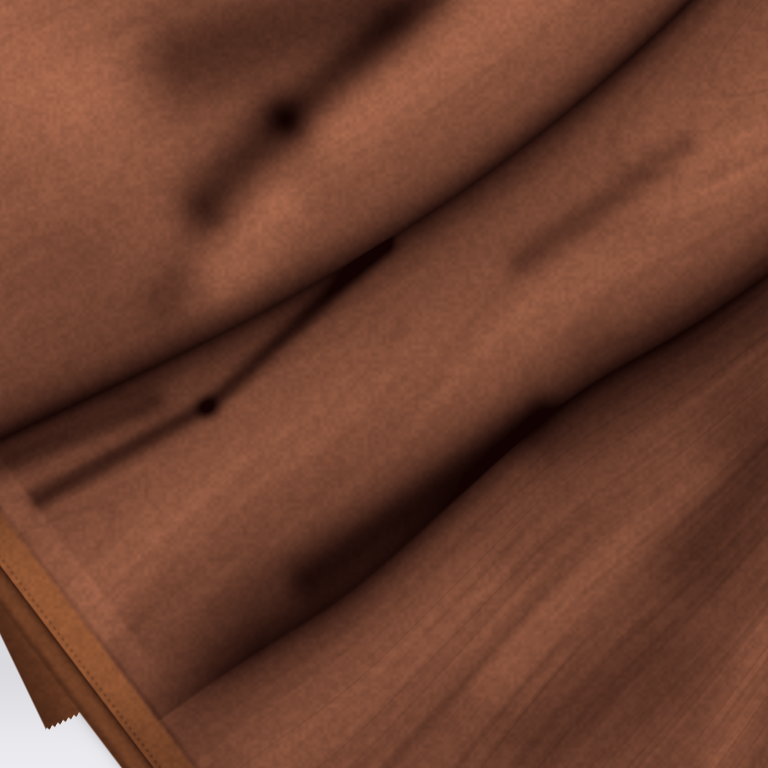
A Shadertoy shader for this texture:

```glsl
// Draped brown woven cloth with diagonal folds and a stitched hem over a pale table.

const float UPPER_TONE = 0.53;
const float MIDDLE_TONE = 0.47;
const float LOWER_TONE = 0.43;
const float FIBER_AMOUNT = 0.085;
const float GRAIN_AMOUNT = 0.10;
const float GRAIN_SCALE = 210.0;
const float HEM_WIDTH = 0.042;
const float LINING_WIDTH = 0.033;
const float STITCH_COUNT = 110.0;
const vec2 HEM_NORMAL = vec2(0.797, 0.604);
const vec3 TABLE_COLOR = vec3(0.85, 0.85, 0.87);

float hash(vec2 p) {
    vec3 q = fract(vec3(p.xyx) * 0.1031);
    q += dot(q, q.yzx + 33.33);
    return fract((q.x + q.y) * q.z);
}

float noise(vec2 p) {
    vec2 i = floor(p), f = fract(p);
    f = f * f * (3.0 - 2.0 * f);
    return mix(mix(hash(i), hash(i + vec2(1, 0)), f.x),
               mix(hash(i + vec2(0, 1)), hash(i + vec2(1, 1)), f.x), f.y);
}

float fbm(vec2 p) {
    float sum = 0.0, amp = 0.5;
    for (int i = 0; i < 4; i++) {
        sum += amp * noise(p);
        p = p * 2.03 + 17.0;
        amp *= 0.5;
    }
    return sum;
}

// Soft stroke of light or shade along a segment
float stroke(vec2 p, vec2 a, vec2 b, float width) {
    vec2 d = b - a;
    float t = clamp(dot(p - a, d) / dot(d, d), 0.0, 1.0);
    vec2 r = (p - a - d * t) / width;
    return exp(-dot(r, r));
}

float bump(float x, float center, float width) {
    float d = (x - center) / width;
    return exp(-d * d);
}

// Heights of the two main creases
float upperCrease(float x) {
    return 0.427 + x * (0.47 + x * (-0.033 + 0.243 * x));
}

float lowerCrease(float x) {
    return -0.09 + 0.732 * x + 0.027 * bump(x, 0.74, 0.13) - 0.014 * bump(x, 0.45, 0.1);
}

float upperCloth(vec2 p, float d) {
    float t = UPPER_TONE - 0.40 * exp(-max(d, 0.0) / 0.032);
    t -= 0.27 * stroke(p, vec2(0.27, 0.74), vec2(0.36, 0.835), 0.040);
    t -= 0.25 * stroke(p, vec2(0.38, 0.85), vec2(0.56, 1.01), 0.030);
    t -= 0.23 * stroke(p, vec2(0.24, 0.92), vec2(0.48, 1.00), 0.065);
    t -= 0.09 * stroke(p, vec2(0.21, 0.61), vec2(0.27, 0.71), 0.030);
    t -= 0.07 * stroke(p, vec2(0.00, 0.52), vec2(0.12, 0.62), 0.120);
    t += 0.12 * stroke(p, vec2(0.29, 0.65), vec2(0.36, 0.73), 0.045);
    t += 0.09 * stroke(p, vec2(0.44, 0.83), vec2(0.70, 1.02), 0.045);
    t += 0.10 * stroke(p, vec2(0.00, 0.93), vec2(0.10, 0.88), 0.110);
    return t;
}

float middleCloth(vec2 p, float dUp, float dLow) {
    float t = MIDDLE_TONE - 0.35 * exp(min(dUp, 0.0) / 0.028);
    float rollWidth = mix(0.075, 0.045, smoothstep(0.4, 0.75, p.x));
    t -= 0.36 * exp(-max(dLow, 0.0) / rollWidth) * smoothstep(0.10, 0.34, p.x);
    t += 0.09 * stroke(p, vec2(0.14, 0.26), vec2(1.0, 0.77), 0.075);
    t += 0.07 * stroke(p, vec2(0.90, 0.80), vec2(1.0, 0.86), 0.070);
    t -= 0.13 * stroke(p, vec2(0.68, 0.66), vec2(0.89, 0.81), 0.020);
    t -= 0.15 * stroke(p, vec2(0.40, 0.25), vec2(0.70, 0.46), 0.028);
    // Small pleats tucked under the upper fold
    t -= 0.23 * stroke(p, vec2(0.05, 0.35), vec2(0.27, 0.47), 0.014);
    t -= 0.23 * stroke(p, vec2(0.27, 0.47), vec2(0.50, 0.68), 0.013);
    t -= 0.12 * stroke(p, vec2(0.00, 0.39), vec2(0.20, 0.475), 0.017);
    return t;
}

float lowerCloth(vec2 p, float d) {
    float t = LOWER_TONE - 0.30 * exp(min(d, 0.0) / 0.022) * smoothstep(0.18, 0.34, p.x);
    t -= 0.12 * stroke(p, vec2(0.72, 0.43), vec2(1.0, 0.59), 0.050);
    t -= 0.12 * stroke(p, vec2(0.91, 0.28), vec2(1.0, 0.42), 0.070);
    t -= 0.08 * stroke(p, vec2(0.70, 0.04), vec2(0.86, 0.14), 0.060);
    t += 0.08 * stroke(p, vec2(0.66, 0.12), vec2(0.90, 0.38), 0.050);
    t += 0.07 * stroke(p, vec2(0.36, 0.01), vec2(0.62, 0.23), 0.050);
    t += 0.08 * stroke(p, vec2(0.93, 0.00), vec2(1.0, 0.17), 0.030);
    return t;
}

vec3 clothColor(float tone) {
    return max(vec3(tone, 0.675 * tone - 0.035, 0.50 * tone - 0.028), vec3(0.02, 0.01, 0.008));
}

void mainImage(out vec4 fragColor, in vec2 fragCoord) {
    vec2 p = fragCoord / iResolution.xy;
    float aa = 1.2 / iResolution.y;
    float dUp = (p.y - upperCrease(p.x)) * 0.86;
    float dLow = (p.y - lowerCrease(p.x)) * 0.81;
    float isUpper = smoothstep(-0.003, 0.003, dUp);
    float isLower = smoothstep(0.003, -0.003, dLow);

    // Folded sheet
    float tone = mix(middleCloth(p, dUp, dLow), upperCloth(p, dUp), isUpper);
    tone = mix(tone, lowerCloth(p, dLow), isLower);

    // Fibers follow the folds and fan out below
    float across = dLow < 0.0 ? dLow / (1.6 - 0.9 * p.x) * 1.4 : mix(dLow, dUp, smoothstep(0.0, 0.3, dLow));
    float fiber = fbm(vec2(p.x * 3.0, across * 48.0)) - 0.47;
    float thread = smoothstep(0.10, 0.0, abs(noise(vec2(p.x * 2.0 + 7.0, across * 30.0)) - 0.5));
    float fiberFade = mix(1.0, 0.45, isUpper);
    tone *= 1.0 + fiberFade * (FIBER_AMOUNT * 3.0 * fiber - 0.06 * thread);

    // Hem along the lower left edge
    float hem = dot(p, HEM_NORMAL) - 0.1594;
    float along = dot(p, vec2(-HEM_NORMAL.y, HEM_NORMAL.x));
    tone += 0.05 * smoothstep(0.088, 0.080, hem) * smoothstep(0.10, 0.18, p.y) * (1.0 - isUpper);
    float hemTone = mix(0.43, 0.55, smoothstep(0.0, 0.14, p.y)) - 0.10 * smoothstep(0.25, 0.33, p.y);
    hemTone -= 0.12 * bump(hem, 0.007, 0.002) * (0.5 + 0.5 * sin(6.2832 * STITCH_COUNT * along));
    float inHem = smoothstep(HEM_WIDTH + 0.004, HEM_WIDTH - 0.004, hem);
    tone = mix(tone, hemTone, 0.85 * inHem);
    tone -= 0.06 * bump(hem, HEM_WIDTH + 0.003, 0.004);

    // Lining strip and loose tail beneath the hem
    float liningTone = 0.43 - 0.25 * exp(min(hem, 0.0) / 0.005) - 0.12 * bump(hem, -0.030, 0.006);
    tone = mix(liningTone, tone, smoothstep(-aa, aa, hem));
    float lining = smoothstep(-aa, aa, hem + LINING_WIDTH);
    float tailSide = dot(p, vec2(0.901, 0.433)) - 0.0758;
    float tailEnd = dot(p, vec2(-0.43, 0.90)) - 0.0192 + 0.0015 * sin(p.x * 900.0);
    float tail = smoothstep(-aa, aa, min(tailSide, tailEnd));
    tone = mix(0.29 + 2.0 * max(tailSide, 0.0), tone, lining);

    // Nap and fine weave
    float grain = noise(p * GRAIN_SCALE) + 0.6 * noise(p * GRAIN_SCALE * 0.45 + 31.0) - 0.8;
    tone *= 1.0 + GRAIN_AMOUNT * grain;
    vec3 color = clothColor(clamp(tone, 0.07, 0.75));
    color *= mix(vec3(1.0), vec3(1.03, 1.0, 0.82), inHem);

    vec3 table = TABLE_COLOR + 0.07 * smoothstep(0.15, 0.0, p.y) - 0.10 * exp(min(hem + LINING_WIDTH, 0.0) / 0.006);
    fragColor = vec4(mix(table, color, max(lining, tail)), 1.0);
}
```
